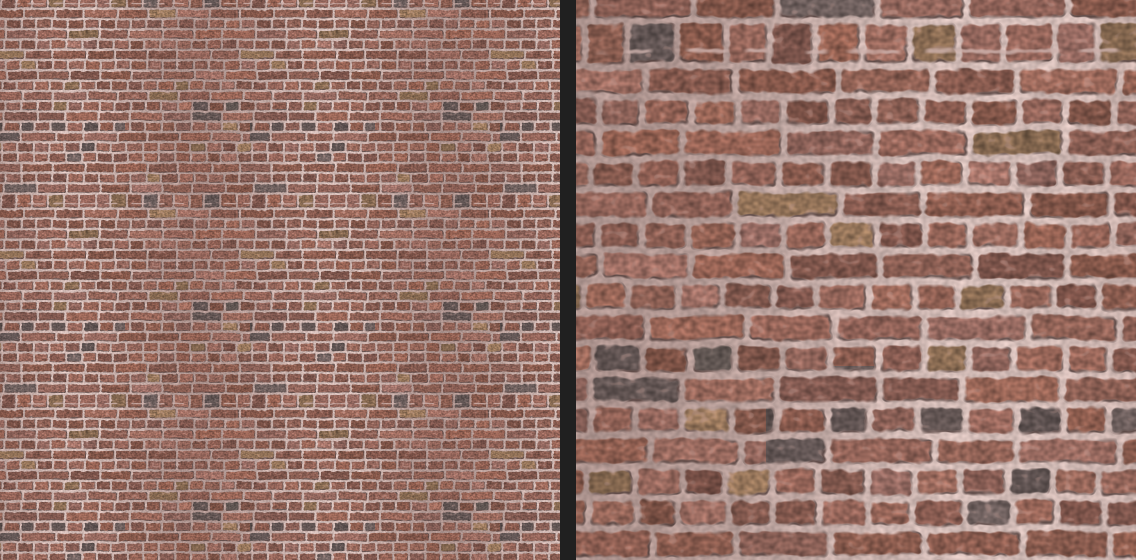
Left, the full canvas; right, a detail of the centre.
A WebGL 1 fragment shader for this texture:

```glsl
precision highp float;

uniform vec2 u_resolution;

float hash(vec2 p) {
  return fract(sin(dot(p, vec2(12.99, 78.23))) * 4375.85);
}

float cornerSlope(vec2 cell, vec2 offset, vec2 period) {
  float angle = 6.2832 * hash(mod(cell, period) + 3.7);
  return dot(vec2(cos(angle), sin(angle)), offset);
}

// Gradient noise that wraps over the unit square, about -0.7 to 0.7
float noise(vec2 uv, vec2 period) {
  vec2 p = uv * period;
  vec2 i = floor(p), f = fract(p);
  vec2 s = f * f * f * (f * (f * 6.0 - 15.0) + 10.0);
  vec2 e = vec2(1.0, 0.0);
  return mix(
    mix(cornerSlope(i, f, period), cornerSlope(i + e, f - e, period), s.x),
    mix(cornerSlope(i + e.yx, f - e.yx, period), cornerSlope(i + 1.0, f - 1.0, period), s.x),
    s.y);
}

float roundedBox(vec2 p, vec2 halfSize, float radius) {
  vec2 q = abs(p) - halfSize + radius;
  return length(max(q, 0.0)) + min(max(q.x, q.y), 0.0) - radius;
}

float jointJitter(float joint, float count, float row) {
  return 0.16 * hash(vec2(mod(joint, count), row + 41.0));
}

vec3 brickColor(vec2 id, vec2 uv) {
  float tone = hash(id + 7.3);
  vec3 color = mix(vec3(0.51, 0.34, 0.30), vec3(0.58, 0.415, 0.385), tone);
  color = mix(color, vec3(0.56, 0.36, 0.29), 0.6 * hash(id + 19.1));
  color = mix(color, vec3(0.55, 0.43, 0.33), step(0.92, hash(id + 28.6)));
  // Burnt grey bricks gather in the lower left of each repeat
  float burntShare = 0.03 + 0.14 * step(0.5, uv.y) * step(uv.x, 0.5);
  float burnt = step(1.0 - burntShare, hash(id + 53.4));
  color = mix(color, vec3(0.37, 0.34, 0.34), 0.85 * burnt);
  return color * (0.9 + 0.22 * hash(id + 66.2));
}

void main() {
  // One unit is the height of a course; y runs downward
  vec2 tile = vec2(24.34, 19.467);
  vec2 p = gl_FragCoord.xy / u_resolution.y * 54.5;
  float pixel = 54.5 / u_resolution.y;
  vec2 t = mod(vec2(p.x, 53.67 - p.y), tile);
  vec2 uv = t / tile;

  float blotch = noise(uv, vec2(36.0, 30.0));
  float grain = noise(uv, vec2(76.0, 84.0));
  float speck = noise(uv, vec2(140.0, 124.0));
  t.y = mod(t.y + 0.10 * noise(uv, vec2(12.0, 9.0)), tile.y);

  // Courses: headers and stretchers alternate, the last course is taller
  float row = min(floor(t.y), 18.0);
  float height = row > 17.5 ? tile.y - 18.0 : 1.0;
  float header = mod(row + step(13.5, row), 2.0);
  float count = mix(8.0, 16.0, header);
  float brickLength = tile.x / count;
  float stretcherShift = 0.16 + 0.56 * step(mod(row + 1.0, 4.0), 1.5);
  float shift = mix(stretcherShift, 0.1 + 0.3 * hash(vec2(row, 5.0)), header);

  // Bricks between uneven upright joints
  float along = t.x / brickLength - shift + 0.08;
  float k = floor(along);
  k -= step(along - k, jointJitter(k, count, row));
  float left = k + jointJitter(k, count, row);
  float right = k + 1.0 + jointJitter(k + 1.0, count, row);
  vec2 id = vec2(mod(k, count), row);
  vec2 size = vec2((right - left) * brickLength, height);
  vec2 local = vec2((along - left) * brickLength, t.y - row) - 0.5 * size;
  vec2 joint = vec2(0.12, 0.11 + 0.04 * hash(id + 81.0));
  float d = roundedBox(local, 0.5 * size - joint, 0.1);
  d += 0.09 * grain + 0.06 * blotch;

  // Brick face with stains and grain
  vec3 color = brickColor(id, uv);
  color *= 1.0 + 0.16 * blotch + 0.26 * grain + 0.28 * speck;
  color = mix(color, vec3(0.68, 0.55, 0.52), 0.4 * smoothstep(0.25, 0.6, grain + 0.5 * blotch));

  // Mortar, brighter on one side of each repeat
  float bright = 0.5 + 0.5 * cos(6.2832 * (uv.x - 0.3));
  vec3 mortar = mix(vec3(0.69, 0.59, 0.57), vec3(0.83, 0.74, 0.72), bright);
  mortar *= 1.0 + 0.15 * speck + 0.14 * blotch;
  float edge = max(0.05, 0.6 * pixel);
  color = mix(color, mortar, smoothstep(-edge, edge, d));

  // Broken shadow below and beside the bricks
  float side = smoothstep(0.1, 0.4, max(local.y / size.y, local.x / size.x - 0.1));
  float rim = 1.0 - smoothstep(0.0, 0.07 + 0.5 * pixel, abs(d - 0.02));
  float shade = rim * side * smoothstep(-0.25, 0.4, blotch + 0.4 * grain);
  color = mix(color, vec3(0.24, 0.17, 0.16), 0.75 * shade);

  // Pale broken seam across the tall course
  float seam = 1.0 - smoothstep(0.06 - edge, 0.06 + edge, abs(t.y - 19.0 + 0.06 * grain));
  seam *= smoothstep(-0.1, 0.1, noise(uv, vec2(19.0, 4.0)));
  color = mix(color, vec3(0.81, 0.70, 0.68), 0.8 * seam);

  gl_FragColor = vec4(clamp(color, 0.0, 1.0), 1.0);
}
```
